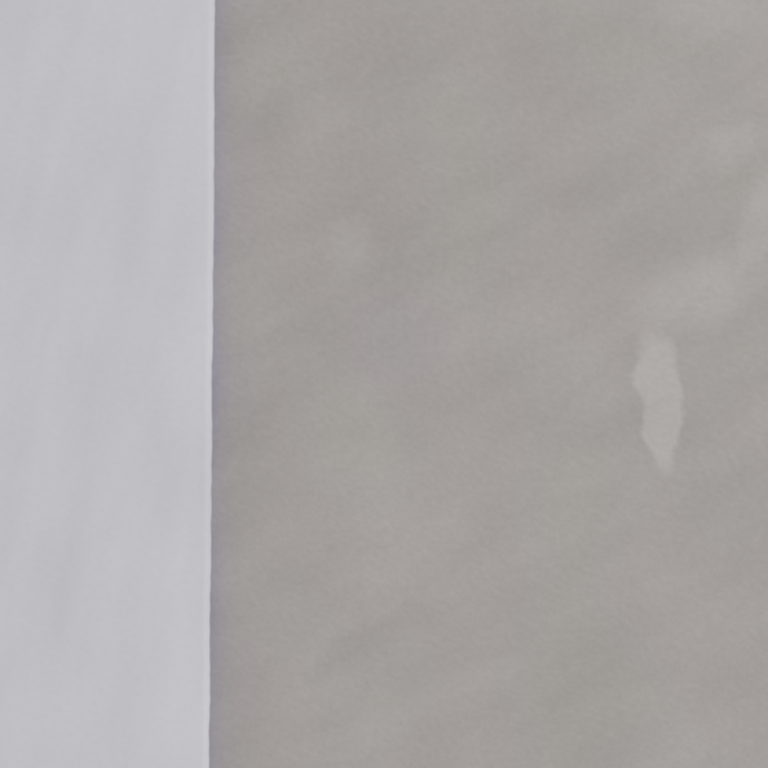
This texture is drawn by a Shadertoy shader. Its source:

```glsl
// Two painted plaster planes meeting at a slightly leaning vertical corner:
// a pale cool strip on the left, a warm grey wall with worn patches on the right.
// Gradient noise gives the mottling, brushed streaks and fine grain.

vec2 hashGradient(vec2 cell) {
    vec2 h = vec2(dot(cell, vec2(127.1, 311.7)), dot(cell, vec2(269.5, 183.3)));
    return 2.0 * fract(sin(h) * 43758.5) - 1.0;
}

float gradientNoise(vec2 p) {
    vec2 i = floor(p), f = fract(p);
    vec2 u = f * f * f * (f * (f * 6.0 - 15.0) + 10.0);
    float a = dot(hashGradient(i), f);
    float b = dot(hashGradient(i + vec2(1, 0)), f - vec2(1, 0));
    float c = dot(hashGradient(i + vec2(0, 1)), f - vec2(0, 1));
    float d = dot(hashGradient(i + vec2(1, 1)), f - vec2(1, 1));
    return mix(mix(a, b, u.x), mix(c, d, u.x), u.y);
}

float fbm(vec2 p) {
    float sum = 0.0, weight = 0.5;
    for (int octave = 0; octave < 5; octave++) {
        sum += weight * gradientNoise(p);
        p = mat2(1.6, 1.2, -1.2, 1.6) * p + 7.3;
        weight *= 0.5;
    }
    return sum;
}

mat2 rotation(float angle) {
    float c = cos(angle), s = sin(angle);
    return mat2(c, s, -s, c);
}

// Soft tilted ellipse: 1 inside, fading to 0 across the given softness.
float patchMask(vec2 p, vec2 centre, vec2 radius, float tilt, float softness) {
    float d = length(rotation(-tilt) * (p - centre) / radius);
    return 1.0 - smoothstep(1.0 - softness, 1.0 + softness, d);
}

vec3 paleStrip(vec2 uv, float edgeDistance) {
    vec3 color = vec3(0.748, 0.746, 0.765);
    // Long brushed streaks leaning slightly to the right
    vec2 brushed = rotation(0.2) * uv;
    color += 0.035 * fbm(brushed * vec2(16.0, 3.5) + 4.0);
    color += 0.025 * fbm(uv * 5.0 + 11.0);
    color += 0.012 * smoothstep(0.12, 0.0, -edgeDistance);
    // Light catching the rim of the corner
    color += 0.022 * exp(-pow((edgeDistance + 0.005) / 0.004, 2.0));
    return color;
}

vec3 greyWall(vec2 uv, float edgeDistance) {
    vec3 color = vec3(0.638, 0.620, 0.608);
    // Broad mottling and diagonal trowel marks
    color += 0.045 * fbm(uv * 5.0 + 2.0);
    color += 0.035 * fbm(rotation(-0.5) * uv * vec2(7.0, 18.0));
    color += vec3(0.008, 0.0, 0.010) * gradientNoise(uv * 6.0 + 31.0);
    color += 0.010 * smoothstep(0.5, 1.0, uv.y) * smoothstep(0.5, 1.0, uv.x);

    vec2 warped = uv + 0.035 * vec2(fbm(uv * 14.0 + 3.0), fbm(uv * 14.0 + 19.0));

    // Worn wedge, wide above and narrow below
    vec2 wedge = warped;
    wedge.x = 0.86 + (wedge.x - 0.86) / (0.65 + 3.0 * (wedge.y - 0.39));
    float worn = patchMask(wedge, vec2(0.859, 0.475), vec2(0.035, 0.09), 0.13, 0.18);
    color += vec3(0.050, 0.051, 0.054) * worn;

    // Hazy patches climbing to the right border
    float haze = patchMask(warped, vec2(0.90, 0.62), vec2(0.075, 0.045), 0.45, 0.6);
    haze += 0.9 * patchMask(warped, vec2(0.995, 0.705), vec2(0.028, 0.065), -0.2, 0.5);
    haze += 0.7 * patchMask(warped, vec2(0.96, 0.81), vec2(0.035, 0.022), 0.6, 0.6);
    haze += 0.6 * patchMask(warped, vec2(0.93, 0.99), vec2(0.07, 0.035), 0.0, 0.7);
    haze += 0.6 * patchMask(warped, vec2(0.455, 0.68), vec2(0.028, 0.032), -0.3, 0.6);
    color += vec3(0.032, 0.034, 0.037) * haze;

    // Faint violet stain and darker smudges
    color += vec3(0.004, 0.002, 0.016) * patchMask(uv, vec2(0.51, 0.56), vec2(0.05), 0.0, 0.9);
    float smudge = patchMask(warped, vec2(0.48, 0.165), vec2(0.085, 0.018), 0.45, 0.8);
    smudge += 0.7 * patchMask(warped, vec2(0.35, 0.83), vec2(0.055, 0.03), 0.5, 0.8);
    color -= 0.018 * smudge;

    // Cool shadow gathered along the corner
    float shadow = exp(-edgeDistance / 0.018);
    float tint = 0.8 + 0.6 * gradientNoise(vec2(3.0, uv.y * 7.0));
    color += vec3(-0.060, -0.057, 0.005) * shadow * tint;
    color -= 0.012 * exp(-edgeDistance / 0.09);
    return color;
}

void mainImage(out vec4 fragColor, in vec2 fragCoord) {
    vec2 uv = fragCoord / iResolution.xy;

    // Corner line leans left towards the bottom, with small chips
    float corner = 0.2725 + 0.008 * uv.y;
    corner += 0.0018 * gradientNoise(vec2(1.5, uv.y * 12.0));
    corner += 0.0012 * gradientNoise(vec2(5.5, uv.y * 55.0));
    float edgeDistance = uv.x - corner;

    float blur = max(0.0018, 0.75 / iResolution.x);
    float side = smoothstep(-blur, blur, edgeDistance);
    vec3 color = mix(paleStrip(uv, min(edgeDistance, 0.0)),
                     greyWall(uv, max(edgeDistance, 0.0)), side);

    // Fine plaster grain, stronger on the grey wall
    float grain = gradientNoise(rotation(0.5) * uv * vec2(85.0, 130.0));
    grain += 0.8 * gradientNoise(uv * 210.0 + 9.0);
    color += grain * mix(0.008, 0.017, side);

    fragColor = vec4(color, 1.0);
}
```
